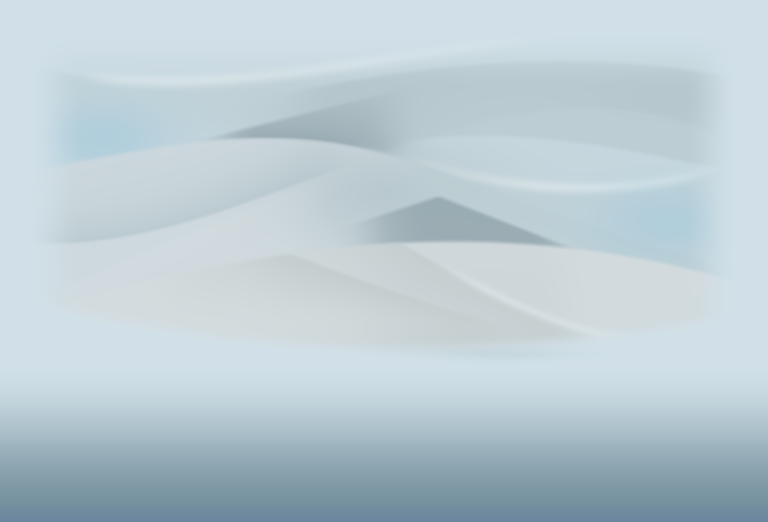
A Shadertoy shader for this background:

```glsl
// Soft translucent ribbons crossing in a pale blue haze above a slate gradient.
// Each ribbon edge is a cubic through four heights; shade fades away from it,
// and the whole panel of ribbons is feathered into the background.

// Background and panel colours
const vec3 SKY = vec3(0.82, 0.88, 0.91);
const vec3 SLATE = vec3(0.45, 0.56, 0.61);
const vec3 FLOOR_BLUE = vec3(0.42, 0.52, 0.63);
const vec3 HAZE = vec3(0.79, 0.85, 0.88);
const vec3 MIST = vec3(0.81, 0.85, 0.87);
const vec3 PEARL = vec3(0.83, 0.86, 0.87);
const vec3 SILVER = vec3(0.70, 0.77, 0.79);
const vec3 TEAL = vec3(0.74, 0.81, 0.83);
const vec3 STEEL = vec3(0.56, 0.63, 0.66);
const vec3 STONE = vec3(0.74, 0.78, 0.78);
const vec3 AQUA = vec3(0.67, 0.80, 0.86);
const vec3 SHINE = vec3(0.87, 0.91, 0.92);

// Edge heights at x = 0, 1/3, 2/3 and 1
const vec4 TOP_WAVE = vec4(0.889, 0.852, 0.923, 0.923);
const vec4 UPPER_ARC = vec4(0.669, 0.808, 0.881, 0.837);
const vec4 LEFT_ARCH = vec4(0.659, 0.734, 0.588, -0.038);
const vec4 LONG_SWEEP = vec4(0.540, 0.617, 0.778, 0.684);
const vec4 RIGHT_DIP = vec4(1.239, 0.833, 0.649, 0.703);
const vec4 RIGHT_ARCH = vec4(0.073, 0.625, 0.738, 0.659);
const vec4 RIGHT_FALL = vec4(1.057, 0.818, 0.621, 0.464);
const vec4 LOW_ARCH = vec4(0.377, 0.504, 0.534, 0.441);
const vec4 LEFT_RISE = vec4(0.387, 0.603, 0.808, 1.115);
const vec4 DIAGONAL = vec4(0.674, 0.684, 0.420, 0.406);
const vec4 LOW_SLOPE = vec4(0.751, 0.540, 0.372, 0.291);
const vec4 HEM = vec4(0.425, 0.339, 0.330, 0.402);
const vec4 LEFT_ROOF = vec4(0.636, 0.759, 0.881, 1.004);
const vec4 RIGHT_ROOF_UP = vec4(0.368, 0.511, 0.670, 0.828);
const vec4 RIGHT_ROOF_DOWN = vec4(0.954, 0.761, 0.569, 0.375);

const float EDGE_SOFT = 0.006;
const float END_FADE = 0.09;

// Distance below the cubic through four evenly spaced heights
float below(vec2 p, vec4 h) {
    float t = 3.0 * p.x, a = t - 1.0, b = t - 2.0, c = t - 3.0;
    vec4 w = vec4(-a * b * c / 6.0, t * b * c / 2.0, -t * a * c / 2.0, t * a * b / 6.0);
    return dot(h, w) - p.y;
}

float cover(float d) {
    return smoothstep(-EDGE_SOFT, EDGE_SOFT, d);
}

// Fades in at span.x and out at span.y
float window(float x, vec2 span) {
    return smoothstep(span.x, span.x + END_FADE, x)
         * (1.0 - smoothstep(span.y - END_FADE, span.y, x));
}

// Strength of a shade that starts at an edge; negative depth runs upward
float ribbon(vec2 p, vec4 h, float depth, vec2 span) {
    float d = below(p, h) * sign(depth);
    return cover(d) * exp(-max(d, 0.0) / abs(depth)) * window(p.x, span);
}

float line(vec2 p, vec4 h, float width, vec2 span) {
    float d = below(p, h) / width;
    return exp(-d * d) * window(p.x, span);
}

float glow(vec2 p, vec2 centre, vec2 radius) {
    vec2 d = (p - centre) / radius;
    return exp(-dot(d, d));
}

vec3 ribbons(vec2 p) {
    vec3 c = HAZE;

    // Upper waves and left light
    c = mix(c, TEAL, 0.7 * ribbon(p, TOP_WAVE, 0.12, vec2(0.0, 1.05)));
    c = mix(c, SILVER, 0.8 * ribbon(p, UPPER_ARC, 0.4, vec2(0.35, 1.1)));
    c = mix(c, SHINE, 0.7 * line(p, TOP_WAVE, 0.012, vec2(0.08, 0.75)));
    c = mix(c, SILVER, 0.5 * glow(p, vec2(0.88, 0.80), vec2(0.12, 0.05)));
    c = mix(c, AQUA, 0.8 * glow(p, vec2(0.13, 0.735), vec2(0.10, 0.075)));
    float leftWedge = cover(below(p, LEFT_ROOF)) * cover(-below(p, LEFT_ARCH));
    c = mix(c, SILVER, 0.6 * glow(p, vec2(0.43, 0.78), vec2(0.13, 0.06)));
    c = mix(c, STEEL, 0.85 * leftWedge * window(p.x, vec2(0.25, 0.56))
        * exp(below(p, LEFT_ARCH) / 0.07));

    // Right ribbons
    c = mix(c, TEAL, 0.75 * ribbon(p, LONG_SWEEP, 0.9, vec2(0.48, 1.2)));
    c = mix(c, HAZE, 0.8 * ribbon(p, RIGHT_ARCH, 0.9, vec2(0.50, 1.2)));
    c = mix(c, TEAL, 0.6 * ribbon(p, RIGHT_DIP, 0.3, vec2(0.45, 1.1)));
    c = mix(c, SHINE, 0.75 * line(p, RIGHT_DIP, 0.011, vec2(0.50, 0.95)));

    // Left arch, its grey crescent and the rising light
    c = mix(c, MIST, 0.9 * ribbon(p, LEFT_ARCH, 0.6, vec2(-0.1, 0.64)));
    c = mix(c, SILVER, 0.75 * cover(below(p, LEFT_ARCH))
        * ribbon(p, LONG_SWEEP, -0.06, vec2(-0.03, 0.48)));
    c = mix(c, MIST, 0.8 * ribbon(p, LONG_SWEEP, 0.5, vec2(-0.1, 0.46)));
    c = mix(c, PEARL, 0.6 * ribbon(p, LEFT_RISE, 0.15, vec2(0.02, 0.46)));
    c = mix(c, SILVER, 0.75 * glow(p, vec2(0.51, 0.63), vec2(0.13, 0.09)));

    // Right fall, blue light and dark wedge
    c = mix(c, TEAL, 0.7 * ribbon(p, RIGHT_FALL, 0.4, vec2(0.48, 1.1)));
    c = mix(c, AQUA, 0.75 * glow(p, vec2(0.87, 0.575), vec2(0.10, 0.075)));
    float rightWedge = cover(below(p, RIGHT_ROOF_UP)) * cover(below(p, RIGHT_ROOF_DOWN));
    c = mix(c, STEEL, 0.75 * rightWedge * window(p.x, vec2(0.42, 0.78))
        * smoothstep(0.46, 0.62, p.x + 0.06));

    // Lower pale arch with its crossing slopes
    c = mix(c, PEARL, 0.92 * ribbon(p, LOW_ARCH, 2.0, vec2(0.03, 1.2)));
    float lowArch = cover(below(p, LOW_ARCH));
    c = mix(c, STONE, 0.55 * lowArch * ribbon(p, DIAGONAL, 0.15, vec2(0.30, 0.80)));
    c = mix(c, STONE, 0.60 * lowArch * ribbon(p, LOW_SLOPE, 0.10, vec2(0.17, 0.68)));
    c = mix(c, SHINE, 0.6 * line(p, DIAGONAL, 0.009, vec2(0.55, 0.86)));
    return mix(c, PEARL, 0.7 * glow(p, vec2(0.30, 0.38), vec2(0.28, 0.05)));
}

void mainImage(out vec4 fragColor, in vec2 fragCoord) {
    vec2 p = fragCoord / iResolution.xy;
    vec3 colour = mix(SLATE, SKY, smoothstep(0.0, 0.31, p.y));
    colour = mix(FLOOR_BLUE, colour, smoothstep(-0.01, 0.05, p.y));

    // Feathered panel, closed below by the hem and its faint shadow
    float panel = smoothstep(0.03, 0.11, p.x) * (1.0 - smoothstep(0.89, 0.965, p.x));
    panel *= 1.0 - smoothstep(0.83, 0.95, p.y);
    panel *= smoothstep(-0.012, 0.03, -below(p, HEM));
    colour = mix(colour, ribbons(p), panel);
    colour = mix(colour, TEAL, 0.5 * glow(p, vec2(0.65, 0.322), vec2(0.09, 0.012)));
    fragColor = vec4(colour, 1.0);
}
```
